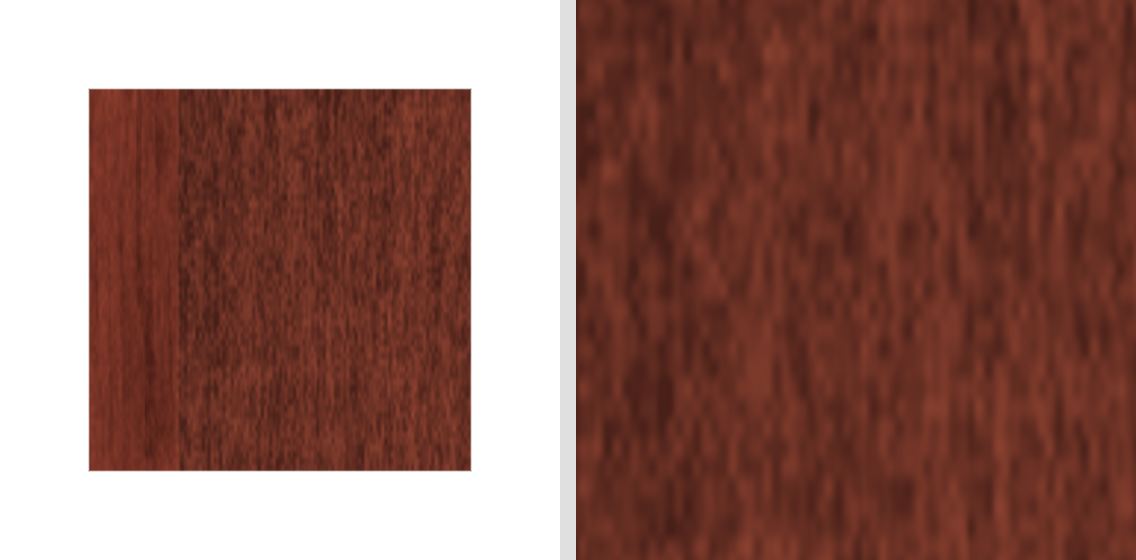
Left: the whole. Right: its middle third, enlarged.
A three.js fragment shader for this texture:

```glsl
// A square panel of reddish brown stained wood centred on white.
// Five upright planks carry stretched, wrapping value noise as grain, with
// dashed pores on the first plank, thin joints and one small knot.

varying vec2 vUv;

const vec3 WHITE = vec3(1.0);
const vec3 DARK_WOOD = vec3(0.285, 0.125, 0.095);
const vec3 LIGHT_WOOD = vec3(0.555, 0.260, 0.192);
const vec3 RED_STAIN = vec3(0.025, -0.004, -0.004);
const float PANEL_HALF = 0.341;
const float EDGE_SOFTNESS = 0.0022;

// Plank joints, in canvas units from the left
const float JOINT_A = 0.317;
const float JOINT_B = 0.505;
const float JOINT_C = 0.568;
const float JOINT_D = 0.692;

float hash(vec2 p, float seed) {
  vec3 q = fract(vec3(p.xyx + seed * 17.3) * vec3(0.1031, 0.1030, 0.0973));
  q += dot(q, q.yzx + 33.33);
  return fract((q.x + q.y) * q.z);
}

// Smooth noise centred on zero; whole-number repeats make it wrap
float wrapNoise(vec2 uv, vec2 repeats, float seed) {
  vec2 p = uv * repeats;
  vec2 cell = floor(p);
  vec2 f = fract(p);
  f = f * f * (3.0 - 2.0 * f);
  vec2 lo = mod(cell, repeats);
  vec2 hi = mod(cell + 1.0, repeats);
  float bottom = mix(hash(lo, seed), hash(vec2(hi.x, lo.y), seed), f.x);
  float top = mix(hash(vec2(lo.x, hi.y), seed), hash(hi, seed), f.x);
  return mix(bottom, top, f.y) - 0.5;
}

float after(float x, float joint) {
  return smoothstep(joint - 0.002, joint + 0.002, x);
}

float thinLine(float x, float centre, float width) {
  float d = (x - centre) / width;
  return exp(-d * d);
}

// Base lightness of each plank, changing at the joints
float plankTone(float x) {
  float tone = 0.52;
  tone = mix(tone, 0.40, after(x, JOINT_A));
  tone = mix(tone, 0.43, after(x, JOINT_B));
  tone = mix(tone, 0.41, after(x, JOINT_C));
  return mix(tone, 0.49, after(x, JOINT_D));
}

// Layers of upright fibres, from long bands to short flecks
float grain(vec2 uv, float roughness) {
  float bands = wrapNoise(uv, vec2(36.0, 3.0), 1.0);
  float clouds = wrapNoise(uv, vec2(11.0, 7.0), 2.0);
  float fibres = wrapNoise(uv, vec2(145.0, 30.0), 3.0);
  float flecks = wrapNoise(uv, vec2(190.0, 85.0), 4.0);
  float strands = wrapNoise(uv, vec2(120.0, 5.0), 5.0);
  return 0.20 * bands + 0.12 * clouds + 0.18 * strands
       + roughness * (0.50 * fibres + 0.48 * flecks);
}

// Dark dashed lines that sway slightly along the plank
float pores(vec2 uv) {
  float sway = 0.006 * wrapNoise(uv, vec2(9.0, 6.0), 6.0);
  float streak = wrapNoise(uv + vec2(sway, 0.0), vec2(92.0, 4.0), 7.0);
  float dashes = wrapNoise(uv, vec2(92.0, 36.0), 8.0);
  return smoothstep(0.02, 0.36, streak) * (0.75 + 0.7 * dashes);
}

// Light and dark joints between the planks
float joints(vec2 uv) {
  float wear = 0.8 + 0.8 * wrapNoise(uv, vec2(5.0, 24.0), 9.0);
  float light = 0.16 * thinLine(uv.x, JOINT_A, 0.0018)
              + 0.12 * thinLine(uv.x, JOINT_B, 0.0018)
              + 0.12 * thinLine(uv.x, JOINT_D, 0.0018);
  float dark = 0.22 * thinLine(uv.x, JOINT_C, 0.0026)
             + 0.12 * thinLine(uv.x, JOINT_A + 0.006, 0.003)
             + 0.10 * thinLine(uv.x, JOINT_D - 0.005, 0.003);
  return wear * (light - dark);
}

float knot(vec2 uv, vec2 centre, vec2 size) {
  vec2 d = (uv - centre) / size;
  return exp(-dot(d, d));
}

vec3 woodColor(vec2 uv) {
  float firstPlank = 1.0 - after(uv.x, JOINT_A);
  float tone = plankTone(uv.x) + grain(uv, mix(1.0, 0.5, firstPlank));
  tone += joints(uv) - 0.36 * firstPlank * pores(uv);
  tone -= 0.28 * knot(uv, vec2(0.39, 0.35), vec2(0.012, 0.009));
  vec3 wood = mix(DARK_WOOD, LIGHT_WOOD, clamp(tone, 0.0, 1.15));
  return wood + RED_STAIN * firstPlank;
}

float squareMask(vec2 uv, float halfSize, float softness) {
  vec2 d = abs(uv - 0.5) - halfSize;
  return 1.0 - smoothstep(-softness, softness, max(d.x, d.y));
}

void main() {
  float panel = squareMask(vUv, PANEL_HALF, EDGE_SOFTNESS);
  gl_FragColor = vec4(mix(WHITE, woodColor(vUv), panel), 1.0);
}
```
